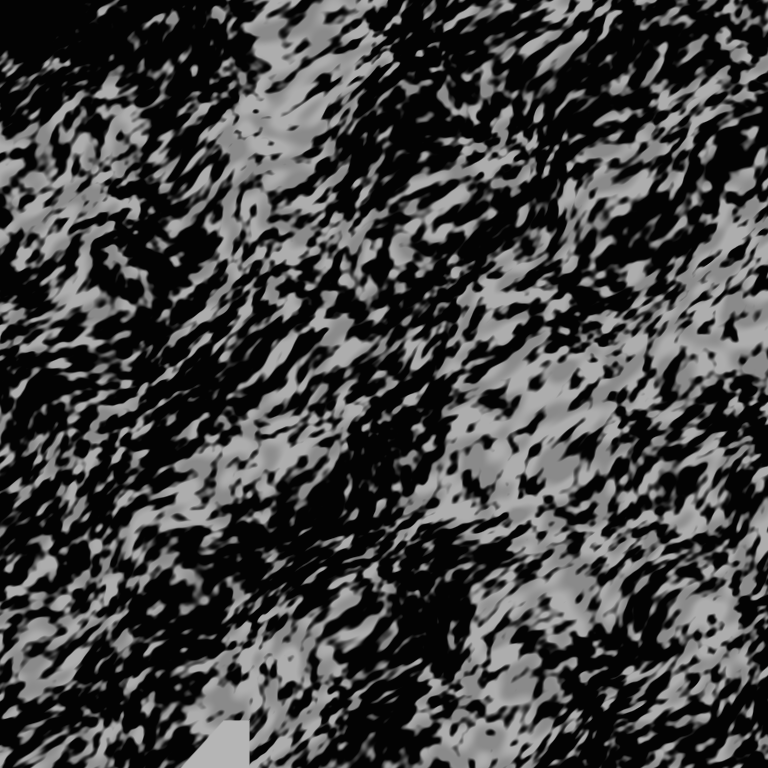
Give the GLSL for this texture map, as a WebGL 1 fragment shader.

```glsl
precision highp float;
// Clustered grey mineral grains slanting up to the right over a black ground.

uniform vec2 u_resolution;

const vec3 GROUND = vec3(0.012);
const vec3 GRAIN_DIM = vec3(0.54);
const vec3 GRAIN_LIGHT = vec3(0.68);
const vec3 CHIP = vec3(0.71);
const float SLANT = 0.74;

// Sine-free hash giving two values in -1..1.
vec2 hash2(vec2 cell) {
  vec3 h = fract(cell.xyx * vec3(0.1031, 0.1030, 0.0973));
  h += dot(h, h.yzx + 33.33);
  return fract((h.xx + h.yz) * h.zy) * 2.0 - 1.0;
}

// Unit gradient dotted with the offset from a lattice corner.
float corner(vec2 cell, vec2 offset) {
  return dot(normalize(hash2(cell) + 0.0001), offset);
}

float gradientNoise(vec2 p) {
  vec2 i = floor(p);
  vec2 f = p - i;
  vec2 w = f * f * f * (f * (f * 6.0 - 15.0) + 10.0);
  vec2 e = vec2(1.0, 0.0);
  float low = mix(corner(i, f), corner(i + e.xy, f - e.xy), w.x);
  float high = mix(corner(i + e.yx, f - e.yx), corner(i + e.xx, f - e.xx), w.x);
  return mix(low, high, w.y);
}

vec2 rotate(vec2 p, float angle) {
  float c = cos(angle);
  float s = sin(angle);
  return vec2(c * p.x + s * p.y, c * p.y - s * p.x);
}

// Bends the grain direction gently from place to place.
vec2 bend(vec2 p, float scale, float amount) {
  vec2 q = p * scale;
  return p + amount * vec2(gradientNoise(q + 17.3), gradientNoise(q + 71.9));
}

// Stretched grains with ragged edges.
float grainField(vec2 p) {
  float body = gradientNoise(p * vec2(28.0, 56.0) + 40.0);
  float ragged = gradientNoise(p * vec2(64.0, 112.0) + 90.5);
  return body + 0.6 * ragged;
}

// Broad patches where grains crowd together or vanish.
float clusterField(vec2 p) {
  float broad = gradientNoise(p * vec2(3.6, 7.0) + 23.6);
  float medium = gradientNoise(p * vec2(9.0, 15.0) + 61.2);
  return 0.75 * broad + 0.35 * medium;
}

// Signed distance to a small flat chip standing on the lower edge.
float chipDistance(vec2 p) {
  float slope = dot(p - vec2(0.235, 0.0), vec2(-0.74, 0.67));
  return max(slope, max(p.x - 0.325, p.y - 0.062));
}

void main() {
  vec2 p = gl_FragCoord.xy / u_resolution;
  float pixel = 1.0 / min(u_resolution.x, u_resolution.y);
  vec2 q = rotate(bend(p, 7.0, 0.035), SLANT);

  // The upper left corner stays bare.
  float bare = 0.45 * (1.0 - smoothstep(0.02, 0.22, length(p - vec2(0.0, 1.0))));
  float field = grainField(q) + clusterField(q) - bare;
  float coverage = smoothstep(-0.12, 0.25, field);

  // Grains differ slightly in brightness.
  float tint = smoothstep(-0.3, 0.2, gradientNoise(q * vec2(22.0, 38.0) + 130.7));
  vec3 color = mix(GROUND, mix(GRAIN_DIM, GRAIN_LIGHT, tint), coverage);

  float chip = 1.0 - smoothstep(-pixel, pixel, chipDistance(p));
  gl_FragColor = vec4(mix(color, CHIP, chip), 1.0);
}
```
